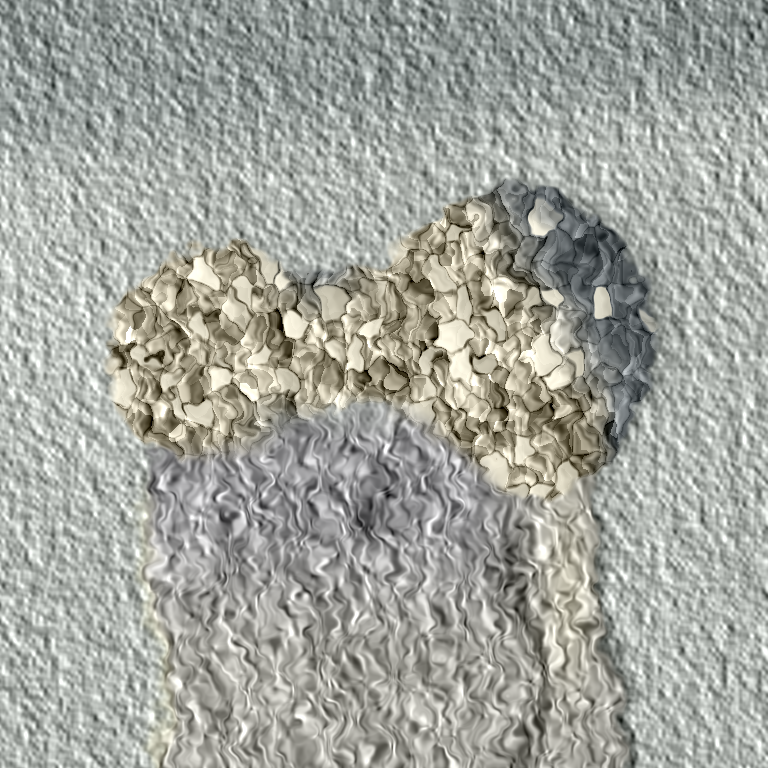
Give the GLSL for this texture, as a Shadertoy shader.

```glsl
// Rough plaster wall with two crusty stone mounds above a worn, raised column.

const vec2  LIGHT_DIR   = vec2(-0.88, -0.47);  // towards the light
const float RELIEF_STEP = 0.004;
const float WALL_RELIEF = 1.25;
const float COLUMN_RELIEF = 1.75;
const float CRUST_RELIEF = 1.5;
const vec2  STONE_FREQ  = vec2(36.0, 27.0);
const vec2  CHIP_FREQ   = vec2(74.0, 52.0);

const vec2 LEFT_CENTER  = vec2(0.292, 0.535);
const vec2 LEFT_RADII   = vec2(0.152, 0.145);
const vec2 RIGHT_CENTER = vec2(0.668, 0.550);
const vec2 RIGHT_RADII  = vec2(0.185, 0.205);
const vec2 BRIDGE_CENTER = vec2(0.475, 0.565);
const vec2 BRIDGE_RADII = vec2(0.120, 0.095);

const vec3 WALL_DARK    = vec3(0.56, 0.59, 0.58);
const vec3 WALL_LIGHT   = vec3(0.69, 0.71, 0.69);
const vec3 COLUMN_COLOR = vec3(0.65, 0.645, 0.615);
const vec3 COLUMN_COOL  = vec3(0.55, 0.55, 0.57);
const vec3 CRUST_COLOR  = vec3(0.65, 0.62, 0.53);
const vec3 STONE_COLOR  = vec3(0.91, 0.89, 0.81);
const vec3 SHADOW_COLOR = vec3(0.35, 0.38, 0.40);

float hash(vec2 p) {
    return fract(sin(dot(p, vec2(127.1, 311.7))) * 43758.5453);
}

vec2 hash2(vec2 p) {
    return vec2(hash(p), hash(p + 57.3));
}

float noise(vec2 p) {
    vec2 i = floor(p), f = fract(p);
    f = f * f * (3.0 - 2.0 * f);
    return mix(mix(hash(i), hash(i + vec2(1, 0)), f.x),
               mix(hash(i + vec2(0, 1)), hash(i + vec2(1, 1)), f.x), f.y);
}

float grainHeight(vec2 p) {
    return 0.35 * noise(p * 55.0) + 0.40 * noise(p * 110.0 + 7.0)
         + 0.25 * noise(p * 200.0 + 19.0);
}

// Slope towards the light: positive where lit.
float relief(vec2 p, vec2 stretch) {
    return grainHeight(p * stretch)
         - grainHeight((p + LIGHT_DIR * RELIEF_STEP) * stretch);
}

// Cells as tilted stones: x = facet shade, y = gap to neighbour, z = random id.
vec3 stones(vec2 p) {
    vec2 cell = floor(p), nearestId = cell, nearestOffset = vec2(0);
    float d1 = 8.0, d2 = 8.0;
    for (int y = -1; y <= 1; y++)
    for (int x = -1; x <= 1; x++) {
        vec2 id = cell + vec2(x, y);
        vec2 offset = p - id - 0.1 - 0.8 * hash2(id);
        float d = length(offset);
        if (d < d1) {
            d2 = d1; d1 = d; nearestId = id; nearestOffset = offset;
        } else d2 = min(d2, d);
    }
    vec2 tilt = hash2(nearestId + 13.0) - 0.5;
    float facet = dot(tilt + 0.6 * nearestOffset, LIGHT_DIR);
    return vec3(facet, d2 - d1, hash(nearestId + 31.0));
}

float ellipse(vec2 p, vec2 center, vec2 radii) {
    return (length((p - center) / radii) - 1.0) * min(radii.x, radii.y);
}

float blob(vec2 p, vec2 center, vec2 radii) {
    vec2 q = (p - center) / radii;
    return exp(-dot(q, q));
}

void mainImage(out vec4 fragColor, in vec2 fragCoord) {
    vec2 p = fragCoord / iResolution.xy;
    vec2 rough = vec2(noise(p * 32.0), noise(p * 32.0 + 41.0)) - 0.5;
    rough += 0.5 * vec2(noise(p * 85.0), noise(p * 85.0 + 23.0)) - 0.25;
    vec2 w = p + 0.022 * rough;
    float broad = noise(p * 7.0) - 0.5;

    // Wall: darker top band, pale middle left.
    float bandEdge = 0.80 + 0.08 * p.x;
    vec3 color = mix(WALL_LIGHT, WALL_DARK, smoothstep(-0.07, 0.07, p.y - bandEdge));
    color += 0.05 * blob(p, vec2(0.03, 0.58), vec2(0.18, 0.25));
    color -= 0.05 * blob(p, vec2(0.94, 0.96), vec2(0.14, 0.08));
    color += 0.04 * broad + WALL_RELIEF * relief(p, vec2(1.0, 0.85));

    // Column with uneven sides and a winding groove.
    float leftSide = 0.202 + 0.012 * sin(p.y * 15.0);
    float rightSide = 0.775 + 0.045 * smoothstep(0.26, 0.0, p.y);
    float column = smoothstep(-0.006, 0.008, w.x - leftSide)
                 * smoothstep(0.006, -0.006, w.x - rightSide)
                 * smoothstep(0.50, 0.42, w.y);
    float cool = smoothstep(0.12, 0.36, p.y) * smoothstep(0.72, 0.60, p.x);
    vec3 columnColor = mix(COLUMN_COLOR, COLUMN_COOL, 0.75 * cool);
    columnColor += COLUMN_RELIEF * relief(w, vec2(0.85, 0.52));
    columnColor += 0.22 * (noise(w * vec2(46.0, 25.0)) - 0.5) + 0.05 * broad;
    float grooveX = 0.688 + 0.022 * cos((p.y - 0.11) * 22.4);
    float groove = exp(-pow((w.x - grooveX) / 0.015, 2.0)) * smoothstep(0.35, 0.28, p.y);
    columnColor -= 0.23 * groove;
    columnColor -= 0.20 * blob(w, vec2(0.485, 0.32), vec2(0.020, 0.025));
    columnColor += vec3(0.06, 0.05, 0.01) * blob(p, vec2(0.74, 0.23), vec2(0.035, 0.13));
    color = mix(color, columnColor, column);

    // Lit left rim and shaded right rim of the column.
    float below = smoothstep(0.40, 0.32, p.y);
    color += vec3(0.08, 0.07, 0.02) * below * exp(-pow((w.x - leftSide) / 0.010, 2.0));
    color -= 0.27 * below * exp(-pow((w.x - rightSide - 0.004) / 0.009, 2.0));

    // Mound outlines and the shade on their far sides.
    float crustDist = min(ellipse(w, LEFT_CENTER, LEFT_RADII),
                          ellipse(w, RIGHT_CENTER, RIGHT_RADII));
    crustDist = min(crustDist, ellipse(w, BRIDGE_CENTER, BRIDGE_RADII));
    float lowerCut = 0.405 + 0.075 * blob(p, vec2(0.46, 0.4), vec2(0.12, 0.3))
                   - 0.09 * smoothstep(0.56, 0.74, p.x);
    float crust = smoothstep(0.005, -0.006, crustDist)
                * smoothstep(-0.025, 0.025, w.y - lowerCut);
    vec2 rightPos = (w - RIGHT_CENTER) / RIGHT_RADII;
    float shade = smoothstep(0.05, 0.65, dot(rightPos, vec2(0.84, 0.54)));
    shade = max(shade, smoothstep(0.45, 0.8, rightPos.x));
    shade = max(shade, 0.95 * blob(w, vec2(0.41, 0.655), vec2(0.055, 0.045)));
    shade = max(shade, 0.55 * blob(w, vec2(0.37, 0.445), vec2(0.045, 0.035)));

    // Stones in two sizes, with cracks and bright faces.
    vec3 big = stones(w * STONE_FREQ), chips = stones(w * CHIP_FREQ);
    vec3 crustColor = mix(CRUST_COLOR, SHADOW_COLOR, 0.92 * shade);
    float contrast = mix(1.0, 0.55, shade);
    crustColor += contrast * (0.32 * big.x + 0.28 * chips.x + 0.20 * (chips.z - 0.5));
    crustColor += contrast * CRUST_RELIEF * relief(w, vec2(0.8, 0.6));
    float bridge = blob(p, BRIDGE_CENTER, vec2(0.08, 0.12));
    float pick = 0.68 + 0.24 * shade + 0.16 * bridge;
    float face = smoothstep(pick, pick + 0.04, big.z) * smoothstep(0.08, 0.22, big.y);
    crustColor = mix(crustColor, STONE_COLOR + 0.22 * big.x, 0.85 * face);
    crustColor -= contrast * 0.20 * smoothstep(0.13, 0.0, big.y);
    color = mix(color, crustColor, crust);

    // Soft cast shadow hugging the outer right edge.
    float castSide = smoothstep(0.25, 0.7, dot(rightPos, vec2(0.9, 0.25)));
    color -= 0.14 * castSide * (1.0 - crust) * exp(-max(crustDist, 0.0) / 0.012);

    fragColor = vec4(clamp(color, 0.0, 1.0), 1.0);
}
```
